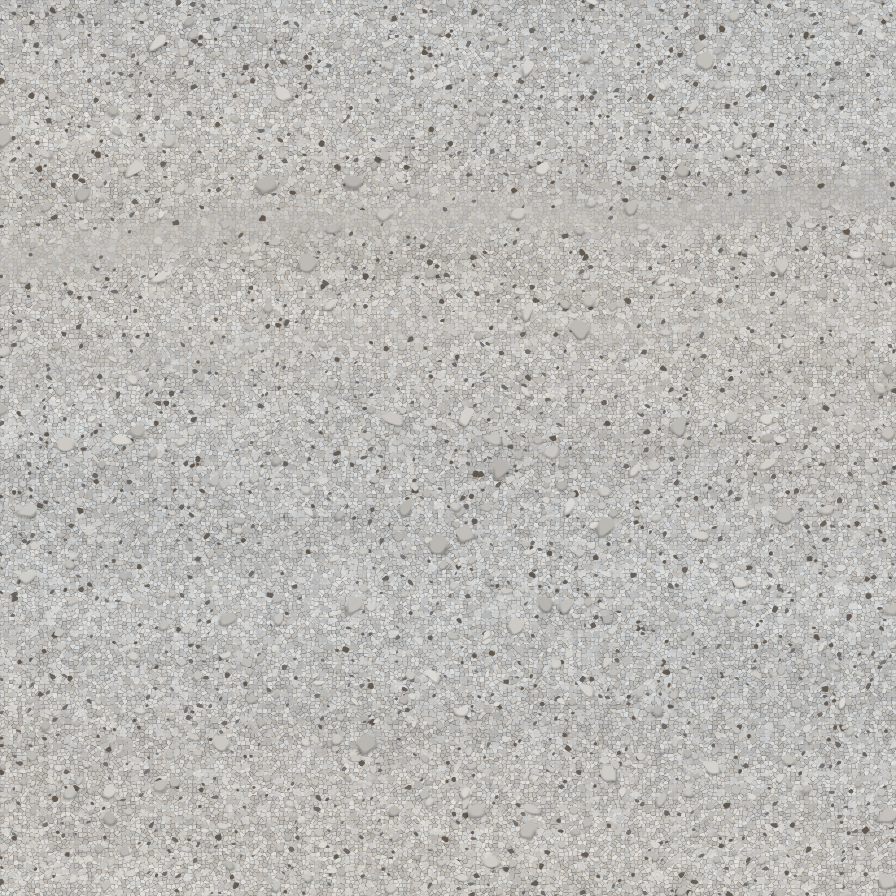
This texture is drawn by a Shadertoy shader. Its source:

```glsl
// Pale gritty sandstone: fine cellular grains with dark crevices, overlaid by
// coarser grains, scattered rounded pebbles and dark mineral specks.
// Gently rising strata, made of layered sines, vary tone and coarseness.

const vec3 CREVICE_GREY = vec3(0.47, 0.45, 0.43);
const vec3 GRAIN_WHITE  = vec3(0.84, 0.84, 0.83);
const vec3 PEBBLE_DULL  = vec3(0.72, 0.71, 0.69);
const vec3 PEBBLE_PALE  = vec3(0.87, 0.86, 0.84);
const vec3 SPECK_BROWN  = vec3(0.38, 0.34, 0.30);
const vec3 SPECK_SLATE  = vec3(0.47, 0.47, 0.48);
const float EDGE_BLUR = 0.0009;

vec3 hash3(vec2 cell, float seed) {
    vec3 q = fract(cell.xyx * vec3(0.1031, 0.1030, 0.0973) + seed * 0.137);
    q += dot(q, q.yxz + 33.33);
    return fract((q.xxy + q.yzz) * q.zyx);
}

// Cellular grains: x = distance to the crevice, y = random id of the grain.
vec2 grains(vec2 p, float seed) {
    vec2 base = floor(p - 0.5);
    float nearest = 9.0, second = 9.0, id = 0.0;
    for (int k = 0; k < 4; k++) {
        vec2 cell = base + vec2(k & 1, k >> 1);
        vec3 rnd = hash3(cell, seed);
        float d = length(cell + 0.08 + 0.84 * rnd.xy - p);
        if (d < nearest) { second = nearest; nearest = d; id = rnd.z; }
        else second = min(second, d);
    }
    return vec2(second - nearest, id);
}

// Scattered lumpy ellipses: x = coverage, y = rim shadow, z = random id.
vec3 scatter(vec2 uv, float scale, float density, float seed) {
    vec2 p = uv * scale, base = floor(p - 0.5);
    float blur = EDGE_BLUR * scale;
    vec3 result = vec3(0.0);
    for (int k = 0; k < 4; k++) {
        vec2 cell = base + vec2(k & 1, k >> 1);
        vec3 place = hash3(cell, seed);
        vec2 q = p - cell - 0.1 - 0.8 * place.xy;
        if (place.z > density || dot(q, q) > 0.4) continue;
        vec3 shape = hash3(cell, seed + 3.7);
        float below = 1.0 - smoothstep(-0.25, 0.15, q.y);
        float turn = (shape.x - 0.4) * 2.2;
        q = mat2(cos(turn), -sin(turn), sin(turn), cos(turn)) * q;
        q.y *= mix(1.1, 1.9, shape.y);
        float lumps = 1.0 + 0.12 * sin(9.0 * q.x + 40.0 * shape.z)
                          + 0.10 * sin(11.0 * q.y + 60.0 * shape.x);
        float d = length(q) - mix(0.20, 0.42, shape.z * shape.z) * lumps;
        float cover = 1.0 - smoothstep(-blur, blur, d);
        float rim = (1.0 - smoothstep(0.0, 0.14, abs(d))) * below;
        if (cover > result.x) result.z = shape.y;
        result.xy = max(result.xy, vec2(cover, rim));
    }
    return result;
}

vec3 layStones(vec3 ground, vec3 stones, vec3 first, vec3 last, float shadow) {
    vec3 laid = mix(ground, mix(first, last, stones.z), stones.x);
    return laid * (1.0 - shadow * stones.y);
}

vec3 mineral(float tone, float warmth) {
    vec3 grey = mix(CREVICE_GREY, GRAIN_WHITE, (tone - 0.45) / 0.39);
    return grey + warmth * vec3(1.0, 0.1, -1.0);
}

// Height within the slightly tilted, wavy layers.
float stratumHeight(vec2 p) {
    return p.y - 0.07 * p.x + 0.010 * sin(7.0 * p.x + 3.0 * p.y)
         + 0.005 * sin(19.0 * p.x - 8.0 * p.y);
}

float band(float height, float centre, float width) {
    float d = (height - centre) / width;
    return exp(-d * d);
}

vec3 sandstone(vec2 p) {
    float h = stratumHeight(p);
    float sandy = band(h, 0.72, 0.025) + 0.5 * band(h, 0.59, 0.018);
    float coarse = 1.0 - 0.6 * sandy;
    float strata = 0.008 * sin(23.0 * h + 1.0) + 0.006 * sin(61.0 * h + 4.0 * p.x)
                 + 0.006 * sin(11.0 * p.x + 37.0 * h);
    float cool = 0.006 * sin(9.0 * h + 2.0 * p.x + 4.0);

    // Fine grains and the crevices between them.
    vec2 fine = grains(p * vec2(205.0, 225.0), 1.0);
    float crevice = 1.0 - smoothstep(0.0, 0.32, fine.x);
    float tone = 0.785 + strata - 0.03 * sandy
               + coarse * (0.17 * (fine.y - 0.5) - 0.16 * crevice);

    // A share of coarser grains lies on top.
    vec2 medium = grains(p * vec2(115.0, 135.0), 2.0);
    float chosen = step(1.0 - 0.32 * coarse, medium.y);
    float grainTone = 0.70 + 0.15 * fract(medium.y * 57.0) + strata;
    tone = mix(tone, grainTone, 0.8 * chosen * smoothstep(0.06, 0.26, medium.x));
    vec3 colour = mineral(tone, 0.022 * (fract(fine.y * 37.0) - 0.5) - cool);

    // Dark specks, then pale pebbles of two sizes.
    vec3 specks = scatter(p, 105.0, 0.15 * coarse, 5.0);
    vec3 pebbles = scatter(p, 66.0, 0.22 * coarse, 11.0);
    vec3 stones = scatter(p, 36.0, 0.13 * coarse, 14.0);
    colour = layStones(colour, specks, SPECK_BROWN, SPECK_SLATE, 0.05);
    colour = layStones(colour, pebbles, PEBBLE_DULL, PEBBLE_PALE, 0.18);
    return layStones(colour, stones, PEBBLE_DULL, PEBBLE_PALE, 0.22);
}

void mainImage(out vec4 fragColor, in vec2 fragCoord) {
    fragColor = vec4(sandstone(fragCoord / iResolution.y), 1.0);
}
```
